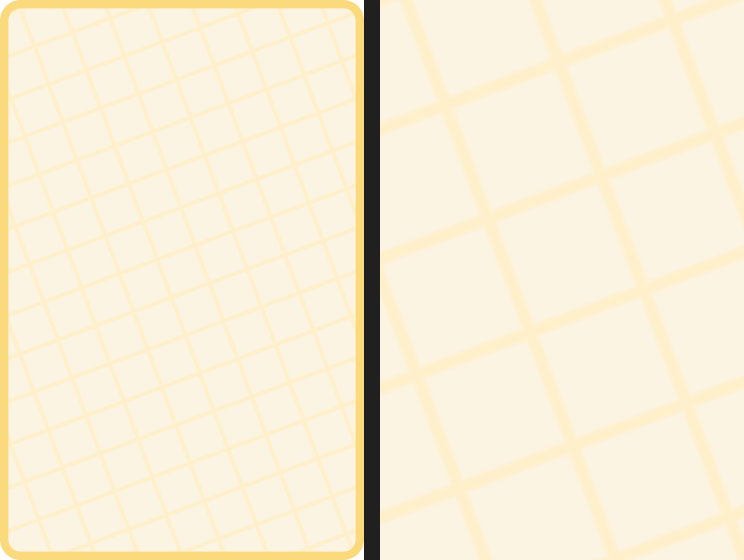
Left, the full canvas; right, a detail of the centre.
This pattern is drawn by a WebGL 2 fragment shader. Its source:

```glsl
#version 300 es
precision highp float;
// A cream card with a tilted grid of soft yellow lines inside a rounded golden frame.

uniform vec2 u_resolution;
out vec4 outColor;

// Lengths are fractions of the canvas height.
const vec3 PAPER_COLOR = vec3(0.988, 0.957, 0.890);
const vec3 LINE_COLOR = vec3(1.0, 0.942, 0.798);
const vec3 FRAME_COLOR = vec3(0.984, 0.851, 0.490);
const vec3 OUTSIDE_COLOR = vec3(1.0);

const float GRID_ANGLE = 0.3578;              // radians, about 20.5 degrees
const float GRID_SPACING = 0.0722;
const vec2 GRID_ANCHOR = vec2(0.2556, 0.6042); // one crossing of the lines
const float LINE_CORE = 0.0015;               // half width at full strength
const float LINE_FADE = 0.0058;               // half width where it vanishes

const float FRAME_WIDTH = 0.0150;
const float OUTER_RADIUS = 0.0370;
const float INNER_RADIUS = 0.0220;

// Signed distance to a rounded box centred at the origin.
float roundedBox(vec2 p, vec2 halfSize, float radius) {
    vec2 q = abs(p) - halfSize + radius;
    return length(max(q, 0.0)) + min(max(q.x, q.y), 0.0) - radius;
}

// Coverage of a shape, smoothed over one pixel.
float coverage(float dist, float pixel) {
    return clamp(0.5 - dist / pixel, 0.0, 1.0);
}

// Strength of the tilted grid lines.
float gridLines(vec2 p, float pixel) {
    float c = cos(GRID_ANGLE);
    float s = sin(GRID_ANGLE);
    vec2 d = p - GRID_ANCHOR;
    vec2 cell = vec2(c * d.x + s * d.y, c * d.y - s * d.x) / GRID_SPACING;
    vec2 toLine = abs(fract(cell + 0.5) - 0.5) * GRID_SPACING;
    float nearest = min(toLine.x, toLine.y);
    float fadeEnd = max(LINE_FADE, LINE_CORE + pixel);
    return 1.0 - smoothstep(LINE_CORE, fadeEnd, nearest);
}

void main() {
    float pixel = 1.0 / u_resolution.y;
    vec2 p = gl_FragCoord.xy * pixel;
    vec2 halfCard = 0.5 * u_resolution * pixel;
    vec2 centered = p - halfCard;

    // Paper and grid
    vec3 panel = mix(PAPER_COLOR, LINE_COLOR, gridLines(p, pixel));

    // Frame and rounded corners
    float outer = roundedBox(centered, halfCard, OUTER_RADIUS);
    float inner = roundedBox(centered, halfCard - FRAME_WIDTH, INNER_RADIUS);
    vec3 color = mix(FRAME_COLOR, panel, coverage(inner, pixel));
    color = mix(OUTSIDE_COLOR, color, coverage(outer, pixel));

    outColor = vec4(color, 1.0);
}
```
